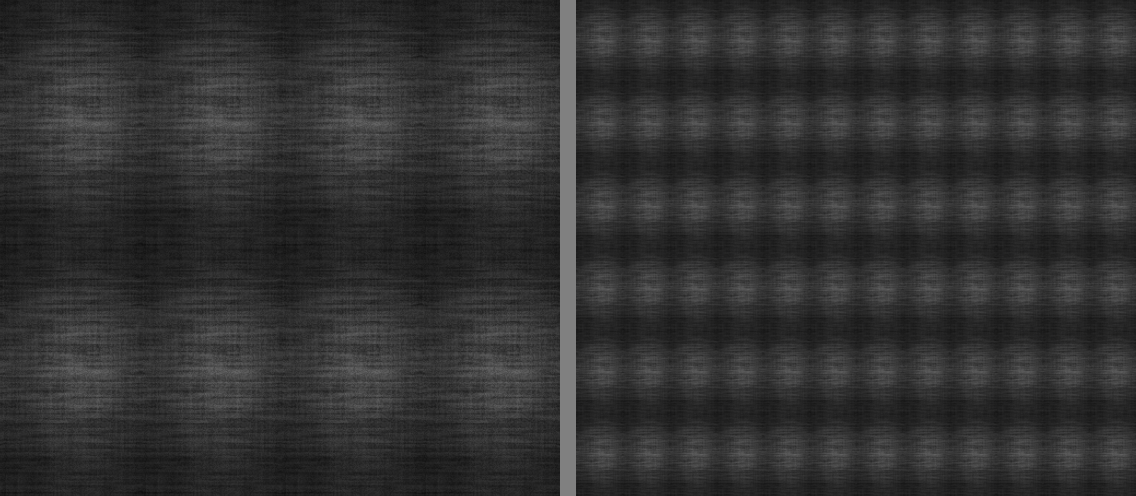
Left: one tile. Right: repeated 3 by 3.
Write a WebGL 1 fragment shader that draws this texture.

```glsl
precision highp float;
// Dark brushed metal or linen: 4 x 2 equal panels, each with a soft central glow.
// Wrapping noise stretched along x gives the brushed lines, along y the faint
// threads; the joints between columns carry ripples and small worn spots.
uniform vec2 u_resolution;

const float TAU = 6.2831853;
const vec2 PANELS = vec2(4.0, 2.0);
const vec2 GLOW_SHIFT = vec2(0.07, 0.02);   // glow offset from panel centre

// Brightness
const float SHADE = 0.118;
const float GLOW_ROWS = 0.085;
const float GLOW_COLUMNS = 0.035;
const float GLOW_CENTRE = 0.045;
const vec3 TINT = vec3(1.0, 1.0, 1.003);

// Noise cells per panel and strength of each layer
const vec2 FINE_CELLS = vec2(3.0, 151.0);
const vec2 BROKEN_CELLS = vec2(9.0, 97.0);
const vec2 BAND_CELLS = vec2(2.0, 23.0);
const vec2 THREAD_CELLS = vec2(83.0, 5.0);
const vec2 STRIPE_CELLS = vec2(13.0, 2.0);
const vec2 GRAIN_CELLS = vec2(128.0, 227.0);
const float FINE = 0.42;
const float BROKEN = 0.28;
const float BAND = 0.13;
const float THREAD = 0.18;
const float STRIPE = 0.10;
const float GRAIN = 0.34;

// Joints
const float JOINT_WIDTH = 0.035;
const float JOINT_RIPPLE = 0.012;
const float JOINT_SHADE = 0.05;
const vec2 JOINT_CELLS = vec2(20.0, 40.0);
const int SPOTS = 5;
const float SPOT_MIN = 0.006;
const float SPOT_MAX = 0.020;
const float SPOT_STRENGTH = 0.32;

float hash(vec2 p) {
  vec3 q = fract(vec3(p.xyx) * 0.1031);
  q += dot(q, q.yzx + 33.33);
  return fract((q.x + q.y) * q.z);
}

// Value noise in -0.5..0.5 that repeats after "period" cells
float wrapNoise(vec2 p, vec2 period, float seed) {
  vec2 cell = floor(p);
  vec2 f = fract(p);
  f = f * f * (3.0 - 2.0 * f);
  vec2 a = mod(cell, period);
  vec2 b = mod(cell + 1.0, period);
  float low = mix(hash(a + seed), hash(vec2(b.x, a.y) + seed), f.x);
  float high = mix(hash(vec2(a.x, b.y) + seed), hash(b + seed), f.x);
  return mix(low, high, f.y) - 0.5;
}

float layer(vec2 grid, vec2 cells, float seed) {
  return wrapNoise(grid * cells, cells, seed);
}

float panelGlow(vec2 grid) {
  vec2 rise = 0.5 - 0.5 * cos(TAU * (grid - GLOW_SHIFT));
  return SHADE + GLOW_ROWS * rise.y + GLOW_COLUMNS * rise.x
       + GLOW_CENTRE * rise.x * rise.y;
}

// Light and dark smudges along one joint, the same in every row
float jointSpots(vec2 grid, float joint, float offset, float aspect) {
  float sum = 0.0;
  for (int i = 0; i < SPOTS; i++) {
    vec2 key = vec2(joint * 7.0 + 3.0, float(i) * 5.0 + 11.0);
    float size = hash(key + 40.0);
    float tone = hash(key + 80.0) < 0.65 ? -1.0 : 0.7;
    float dx = (offset + (hash(key + 120.0) - 0.5) * 0.05) * aspect;
    float dy = fract(grid.y - hash(key) + 0.5) - 0.5;
    float radius = mix(SPOT_MIN, SPOT_MAX, size * size);
    float reach = length(vec2(dx, dy * 1.3)) / radius;
    sum += tone * (1.0 - 0.6 * size) * exp(-reach * reach);
  }
  return sum;
}

void main() {
  vec2 uv = gl_FragCoord.xy / u_resolution;
  vec2 grid = uv * PANELS;
  float aspect = u_resolution.x * PANELS.y / (u_resolution.y * PANELS.x);

  // Nearest column joint
  float nearest = floor(grid.x + 0.5);
  float offset = grid.x - nearest;
  float joint = mod(nearest, PANELS.x);
  float seam = exp(-offset * offset / (JOINT_WIDTH * JOINT_WIDTH));
  vec2 jointPeriod = JOINT_CELLS * vec2(PANELS.x, 1.0);
  float ripple = wrapNoise(grid * JOINT_CELLS, jointPeriod, 17.0);

  // Brushed lines, threads and grain
  vec2 brushed = grid + vec2(0.0, JOINT_RIPPLE * seam * ripple);
  float weave = FINE * layer(brushed, FINE_CELLS, 3.0)
              + BROKEN * layer(brushed, BROKEN_CELLS, 211.0)
              + BAND * layer(brushed, BAND_CELLS, 57.0)
              + THREAD * layer(grid, THREAD_CELLS, 131.0)
              + STRIPE * layer(grid, STRIPE_CELLS, 301.0)
              + GRAIN * layer(grid, GRAIN_CELLS, 401.0);

  // Wear on the joints
  float wear = seam * (0.16 * ripple - JOINT_SHADE)
             + SPOT_STRENGTH * jointSpots(grid, joint, offset, aspect);

  float value = panelGlow(grid) * (1.0 + weave + wear);
  gl_FragColor = vec4(TINT * value, 1.0);
}
```
